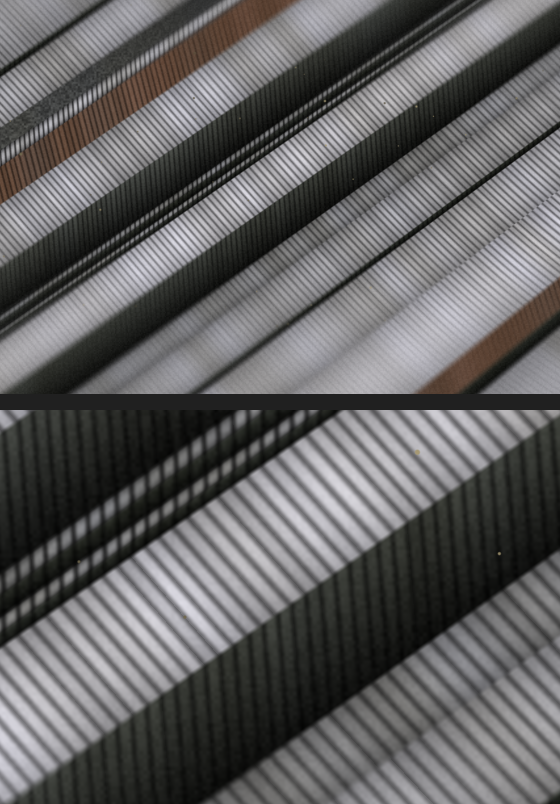
Top, the full canvas; bottom, a detail of the centre.
This texture is drawn by a WebGL 2 fragment shader. Its source:

```glsl
#version 300 es
precision highp float;

uniform vec2 u_resolution;
out vec4 outColor;

#define BANDS 22
#define PITCH 0.0122
#define SLOPE 0.685
#define FAN 0.073
#define GROOVE 0.5
#define WEAR 0.16
#define SHARP_EDGE 0.003
#define BLURRED_EDGE 0.016
#define DUST_CELL 0.04
#define DUST_AMOUNT 0.05
#define GRAIN 0.035

const float PI = 3.14159265;
const int FACE = 0, SHADE = 1, RUST = 2, RIM = 3, PLATE = 4;
const vec3 SHADOW = vec3(0.055, 0.062, 0.045);
const vec3 STEEL = vec3(0.70, 0.69, 0.69);
const vec3 RUST_BROWN = vec3(0.37, 0.265, 0.20);
const vec3 DUST_TAN = vec3(0.62, 0.57, 0.43);

// Cross-section of the stacked strips: starts, surface kinds, brightness
const float EDGE[BANDS + 1] = float[](
  -0.60, -0.315, -0.295, -0.163, -0.105, -0.063, 0.033, 0.19,
  0.308, 0.326, 0.344, 0.358, 0.37, 0.504, 0.62, 0.695,
  0.83, 0.848, 1.022, 1.274, 1.37, 1.42, 1.80);
const int KIND[BANDS] = int[](
  FACE, SHADE, FACE, PLATE, RIM, RUST, FACE, SHADE, RIM, SHADE, RIM,
  SHADE, FACE, SHADE, FACE, FACE, SHADE, FACE, FACE, RUST, SHADE, FACE);
const float TONE[BANDS] = float[](
  0.78, 0.06, 0.82, 0.30, 0.75, 0.40, 0.88, 0.14, 0.50, 0.06, 0.55,
  0.06, 0.95, 0.12, 0.62, 0.78, 0.05, 0.86, 0.98, 0.40, 0.06, 0.80);

float hash(vec2 p) {
  return fract(sin(dot(p, vec2(12.9898, 78.233))) * 43758.5453);
}

float noise(vec2 p) {
  vec2 i = floor(p), f = fract(p);
  f = f * f * (3.0 - 2.0 * f);
  return mix(mix(hash(i), hash(i + vec2(1, 0)), f.x),
             mix(hash(i + vec2(0, 1)), hash(i + vec2(1, 1)), f.x), f.y);
}

// Depth across the strips; their slope grows slightly toward the front
float stripDepth(vec2 p, float centerX) {
  float depth = 1.0 - p.y;
  for (int i = 0; i < 4; i++)
    depth = 1.0 - p.y + (SLOPE + FAN * depth * depth) * (p.x - centerX);
  return depth;
}

// One strip surface, ribbed by its row of wires
vec3 surface(int i, vec2 p, float depth, float blur) {
  int kind = KIND[i];
  float seed = float(i) * 17.0;
  float across = clamp((depth - EDGE[i]) / (EDGE[i + 1] - EDGE[i]), 0.0, 1.0);

  // Wires lean on lit faces and stand upright below the fold
  float fold = kind == FACE ? EDGE[i + 1] : EDGE[i];
  float lean = kind == FACE ? 0.55 : (kind == RUST ? 0.22 : 0.08);
  float wire = (p.x - lean * (depth - fold)) / PITCH;
  float wobble = 0.25 * (noise(vec2(wire * 0.3, seed)) - 0.5);
  float gap = pow(0.5 + 0.5 * cos(2.0 * PI * (wire + wobble)), 2.0);
  float focus = mix(1.0, 0.1, blur);
  float depthOfGroove = kind == RIM ? 0.75 : GROOVE;

  // Worn wires differ singly, and in broader streaks out of focus
  float single = hash(vec2(floor(wire + wobble), seed)) - 0.5;
  float streak = noise(vec2(wire * 0.22, seed + 5.0)) - 0.5;
  float light = 1.0 + WEAR * (single * focus + streak * 1.2);
  light *= 1.0 - depthOfGroove * focus * (gap - 0.25);

  if (kind == FACE) light *= 0.82 + 0.22 * sin(PI * across);
  if (kind == SHADE) light *= mix(1.7, 0.35, across);
  if (kind == RIM) light *= 0.5 + 0.6 * sin(PI * across);
  if (kind == PLATE) light = 0.75 + 0.6 * noise(p * 190.0) * focus;

  vec3 base = mix(SHADOW, STEEL, TONE[i]);
  if (kind == RUST)
    base = mix(RUST_BROWN, base, 0.35 * noise(vec2(wire * 0.15, seed)));
  vec3 coolTint = mix(vec3(1.0), vec3(0.97, 0.98, 1.03), streak + 0.5);
  return base * light * coolTint;
}

// Scattered chips; x is coverage, y is brightness
vec2 dust(vec2 p, float pixel) {
  vec2 cell = floor(p / DUST_CELL);
  vec2 center = vec2(hash(cell + 3.1), hash(cell + 7.7)) * 0.6 + 0.2;
  float size = mix(0.001, 0.004, pow(hash(cell + 9.2), 3.0));
  float dist = length((fract(p / DUST_CELL) - center) * DUST_CELL) - size;
  float present = step(1.0 - DUST_AMOUNT, hash(cell));
  return vec2(present * smoothstep(pixel, -pixel, dist), hash(cell + 4.4));
}

void main() {
  vec2 p = gl_FragCoord.xy / u_resolution.y;
  float pixel = 1.0 / u_resolution.y;
  float depth = stripDepth(p, 0.5 * u_resolution.x / u_resolution.y);

  // The plane of focus crosses the strips at a slant
  float blur = smoothstep(0.12, 0.65, abs(p.x - 0.13 - 1.3 * depth));
  float soft = max(mix(SHARP_EDGE, BLURRED_EDGE, blur), pixel);

  vec3 color = SHADOW;
  for (int i = 0; i < BANDS; i++) {
    float edge = smoothstep(-soft, soft, depth - EDGE[i]);
    if (edge > 0.0) color = mix(color, surface(i, p, depth, blur), edge);
  }

  vec2 chip = dust(p, pixel);
  color = mix(color, DUST_TAN * (0.5 + 0.6 * chip.y), chip.x * (1.0 - blur));
  color += GRAIN * (noise(p * 300.0) - 0.5);
  outColor = vec4(clamp(color, 0.0, 1.0), 1.0);
}
```
